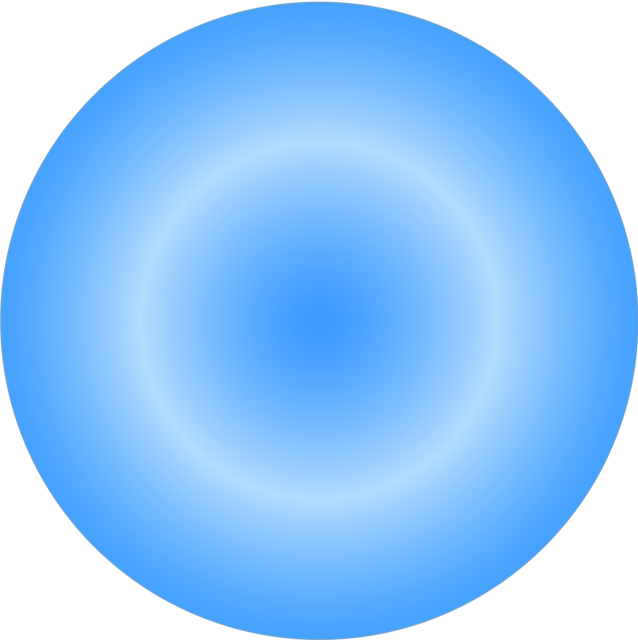
A WebGL 2 fragment shader for this background:

```glsl
#version 300 es
precision highp float;
// A round blue disc on white, with a soft pale ring between its core and its rim.
// One radial distance drives two eased colour ramps that meet at the ring;
// a thin grey-blue outline and a smooth mask finish the edge.

uniform vec2 u_resolution;
out vec4 outColor;

const vec3 PAPER = vec3(1.0);
const vec3 CORE_BLUE = vec3(0.22, 0.60, 1.0);
const vec3 RING_BLUE = vec3(0.70, 0.86, 1.0);
const vec3 EDGE_BLUE = vec3(0.27, 0.635, 1.0);
const vec3 OUTLINE = vec3(0.44, 0.63, 0.80);

const float DISC_RADIUS = 0.4987;
const float RING_RADIUS = 0.279;
const float OUTLINE_WIDTH = 0.0018;

// Eased position between two radii, from 0 at start to 1 at end.
float easedRamp(float radius, float start, float end, float power) {
    return pow(clamp((radius - start) / (end - start), 0.0, 1.0), power);
}

// Dark core rising to the pale ring, then falling to the blue edge.
vec3 ringGradient(float radius, float ringRadius, float discRadius) {
    vec3 inner = mix(CORE_BLUE, RING_BLUE, easedRamp(radius, 0.0, ringRadius, 1.3));
    vec3 outer = mix(EDGE_BLUE, RING_BLUE, easedRamp(radius, discRadius, ringRadius, 1.25));
    return radius < ringRadius ? inner : outer;
}

// Smooth coverage of the inside of a signed distance.
float coverage(float signedDistance, float softness) {
    return 1.0 - smoothstep(-softness, softness, signedDistance);
}

void main() {
    // Canvas heights are the unit; the disc sits a hair below the middle.
    vec2 position = (gl_FragCoord.xy - 0.5 * u_resolution) / u_resolution.y;
    float radius = length(position - vec2(0.0005, -0.0013));
    float softness = 0.8 / u_resolution.y;

    float edgeDistance = radius - DISC_RADIUS;
    vec3 color = ringGradient(radius, RING_RADIUS, DISC_RADIUS);

    // Outline, then the paper around the disc.
    color = mix(OUTLINE, color, coverage(edgeDistance + OUTLINE_WIDTH, softness));
    color = mix(PAPER, color, coverage(edgeDistance, softness));

    outColor = vec4(color, 1.0);
}
```
